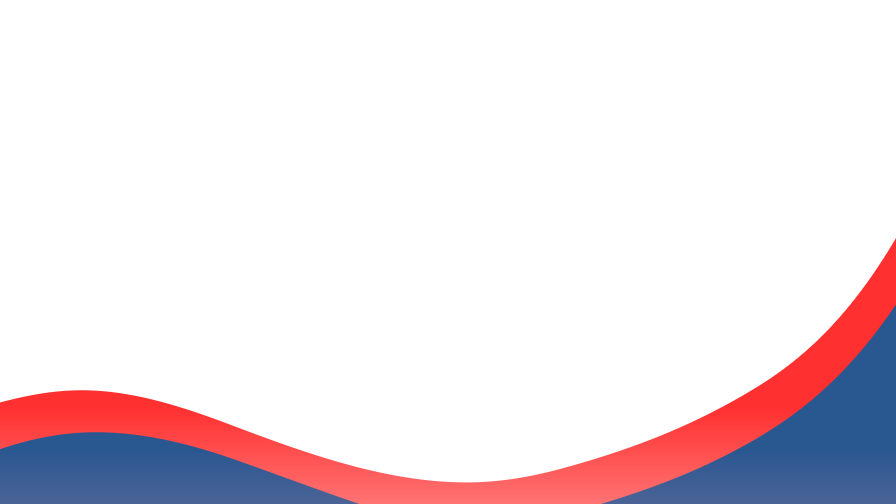
A Shadertoy shader for this background:

```glsl
// Draws a white page with a red wave ribbon above a blue wave along the bottom.

const vec2 CANVAS = vec2(768.0, 432.0);   // design units, origin lower left

const vec3 PAPER      = vec3(1.0);
const vec3 RED        = vec3(1.0, 0.190, 0.190);
const vec3 RED_PALE   = vec3(1.0, 0.450, 0.450);
const vec3 BLUE       = vec3(0.160, 0.340, 0.565);
const vec3 BLUE_PALE  = vec3(0.295, 0.388, 0.590);
const float RED_FADE  = 82.0;             // height where each colour starts to pale
const float BLUE_FADE = 48.0;

// Curve knots: x, height, slope
const int KNOTS = 7;
const vec3 RED_EDGE[KNOTS] = vec3[KNOTS](
    vec3(0.0, 87.0, 0.27), vec3(70.0, 97.5, 0.0), vec3(200.0, 67.0, -0.38),
    vec3(400.0, 18.5, 0.0), vec3(480.0, 30.0, 0.27), vec3(650.0, 101.0, 0.62),
    vec3(768.0, 228.0, 1.70));
const vec3 BLUE_EDGE[KNOTS] = vec3[KNOTS](
    vec3(0.0, 47.0, 0.34), vec3(82.0, 61.5, 0.0), vec3(200.0, 38.5, -0.35),
    vec3(308.0, 0.0, -0.34), vec3(515.0, 0.0, 0.30), vec3(650.0, 57.0, 0.59),
    vec3(768.0, 171.0, 1.48));

// Cubic Hermite span between two knots
float hermite(vec3 a, vec3 b, float x) {
    float span = b.x - a.x;
    float t = (x - a.x) / span;
    float s = 1.0 - t;
    return s * s * ((1.0 + 2.0 * t) * a.y + t * span * a.z)
         + t * t * ((1.0 + 2.0 * s) * b.y - s * span * b.z);
}

float curveHeight(vec3 knots[KNOTS], float x) {
    float height = hermite(knots[0], knots[1], x);
    for (int i = 1; i < KNOTS - 1; i++) {
        if (x >= knots[i].x) height = hermite(knots[i], knots[i + 1], x);
    }
    return height;
}

// Smooth coverage of the area below a curve, one pixel wide at the edge
float below(float height, float y) {
    float d = height - y;
    float pixel = length(vec2(dFdx(d), dFdy(d)));
    return clamp(d / max(pixel, 1e-4) + 0.5, 0.0, 1.0);
}

void mainImage(out vec4 fragColor, in vec2 fragCoord) {
    vec2 p = fragCoord / iResolution.xy * CANVAS;

    // Both waves pale toward the bottom of the page
    vec3 red  = mix(RED_PALE, RED, clamp(p.y / RED_FADE, 0.0, 1.0));
    vec3 blue = mix(BLUE_PALE, BLUE, clamp(p.y / BLUE_FADE, 0.0, 1.0));

    // Layers from back to front
    vec3 color = mix(PAPER, red, below(curveHeight(RED_EDGE, p.x), p.y));
    color = mix(color, blue, below(curveHeight(BLUE_EDGE, p.x), p.y));

    fragColor = vec4(color, 1.0);
}
```
